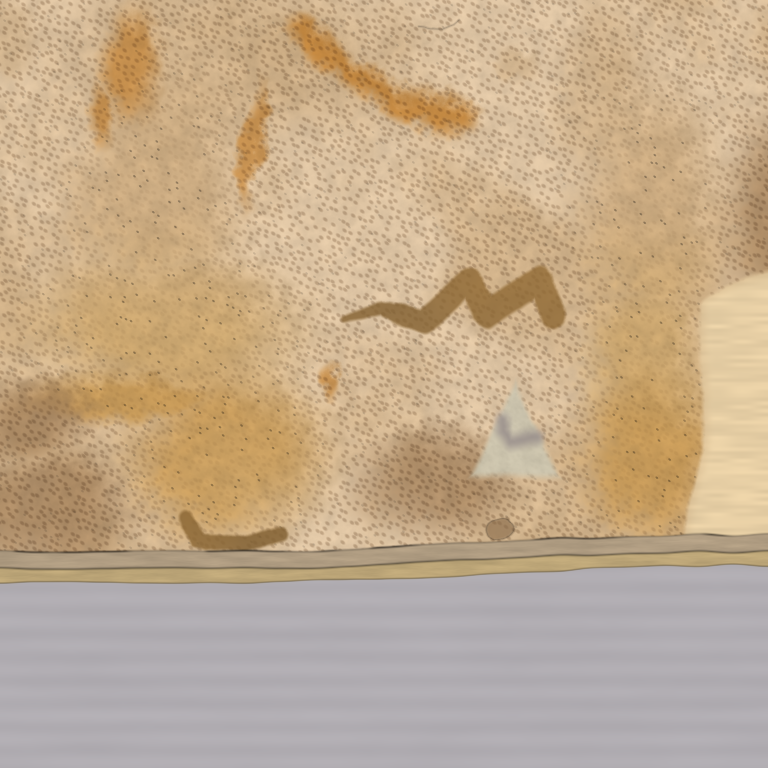
Give the GLSL for this texture, as a Shadertoy shader.

```glsl
#define PALE vec3(.875, .775, .645)
#define TAN vec3(.79, .66, .49)
#define OCHRE vec3(.79, .64, .41)
#define GOLD vec3(.76, .55, .25)
#define BROWN vec3(.6, .46, .31)
#define INK vec3(.49, .36, .18)
#define CREAM vec3(.905, .81, .645)
#define CLOTH vec3(.69, .675, .695)
#define PORE_CELLS 105.
#define CLOTH_BANDS 33.
#define RAGGED .055

float hash(vec2 p) {
    vec3 q = fract(p.xyx * .1031);
    q += dot(q, q.yzx + 33.33);
    return fract((q.x + q.y) * q.z);
}
float noise(vec2 p) {
    vec2 i = floor(p), f = fract(p);
    f *= f * (3. - 2. * f);
    return mix(mix(hash(i), hash(i + vec2(1, 0)), f.x),
               mix(hash(i + vec2(0, 1)), hash(i + 1.), f.x), f.y);
}
float fbm(vec2 p) {
    float sum = 0., amp = .5;
    for (int i = 0; i < 5; i++, amp *= .5) {
        sum += amp * noise(p);
        p = mat2(1.6, 1.2, -1.2, 1.6) * p + 17.3;
    }
    return sum;
}
float within(float d, float soft) { return 1. - smoothstep(-soft, soft, d); }

// Union of soft ellipses: centre in xy, radii in zw
float blotches(vec2 p, vec4 e[4]) {
    float m = 0.;
    for (int i = 0; i < 4; i++)
        m = max(m, 1. - smoothstep(.4, 1.35, length((p - e[i].xy) / e[i].zw)));
    return m;
}
// Distance to a four-point polyline
float stroke(vec2 p, vec2 a[4]) {
    float m = 1.;
    for (int i = 0; i < 3; i++) {
        vec2 d = a[i + 1] - a[i], q = p - a[i];
        m = min(m, length(q - d * clamp(dot(q, d) / dot(d, d), 0., 1.)));
    }
    return m;
}
// Jittered slanted specks; density is the share of cells holding one
float pores(vec2 p, float density, float size) {
    vec2 q = mat2(.93, .36, -.36, .93) * p * PORE_CELLS;
    float m = 0.;
    for (int i = 0; i < 9; i++) {
        vec2 c = floor(q) + vec2(i % 3 - 1, i / 3 - 1);
        vec2 d = q - c - .2 - .6 * vec2(hash(c), hash(c + 71.7));
        float r = length(vec2(d.x + .35 * d.y, d.y * 1.35)) / size;
        m = max(m, step(hash(c + 37.9), density) * (1. - smoothstep(.3, 1.2, r)));
    }
    return m;
}

vec3 hide(vec2 p) {
    float cloud = fbm(p * 6. + 4.), fine = fbm(p * 70.);
    vec2 w = p + RAGGED * (vec2(fbm(p * 11.), fbm(p * 11. + 40.)) - .48) + .02 * (fine - .48);
    vec2 v = mix(p, w, .22);

    // Worn areas, rust and soiling
    float worn = blotches(w, vec4[4](vec4(.21, .75, .12, .16), vec4(.22, .58, .18, .1),
        vec4(.85, .72, .09, .17), vec4(.85, .53, .08, .13)));
    float gold = blotches(w, vec4[4](vec4(.3, .41, .13, .11), vec4(.85, .4, .09, .1),
        vec4(.17, .48, .14, .03), vec4(.87, .43, .06, .04)));
    float rust = blotches(w, vec4[4](vec4(.175, .925, .04, .065), vec4(.13, .86, .02, .04),
        vec4(.44, .51, .014, .022), vec4(.335, .81, .013, .07)));
    float soil = blotches(w, vec4[4](vec4(.04, .45, .08, .055), vec4(.06, .34, .12, .07),
        vec4(.57, .37, .1, .07), vec4(1.02, .72, .07, .13)));
    float faint = blotches(w, vec4[4](vec4(.665, .915, .025, .022), vec4(.77, .87, .06, .1),
        vec4(.3, .92, .25, .11), vec4(0, .95, .035, .05)));
    float streak = stroke(w, vec2[4](vec2(.39, .96), vec2(.45, .91), vec2(.51, .865), vec2(.605, .842)));
    rust = max(.7 * rust, .85 * within(streak - .016, .015));
    float smoothed = max(worn, gold);
    vec3 col = mix(PALE, TAN, smoothstep(.38, .72, cloud) * .65);
    col = mix(col, TAN * .97, .5 * faint);
    col = mix(col, mix(OCHRE, TAN, smoothstep(.55, .75, p.y)), worn * .85);
    col = mix(col, mix(OCHRE, GOLD, .15 + .6 * cloud), gold * .9);
    col = mix(col, vec3(.75, .5, .2), rust);
    col = mix(col, BROWN, soil * .65);

    // Pebbled grain, giving way to sparse follicles
    col *= 1. - pores(p, .85, .42) * vec3(.16, .19, .22) * (1. - .75 * smoothed);
    col *= 1. - pores(p + 3., .16, .25) * (.12 + .18 * smoothed);
    col *= .92 + .16 * fine;

    // Wavy dark stroke and hooked stain
    float ink = min(
        stroke(v, vec2[4](vec2(.45, .585), vec2(.495, .6), vec2(.55, .582), vec2(.612, .634))),
        stroke(v, vec2[4](vec2(.612, .634), vec2(.634, .59), vec2(.703, .636), vec2(.721, .589))));
    ink -= .004 + .012 * smoothstep(.44, .56, p.x);
    ink = min(ink, stroke(v, vec2[4](vec2(.243, .327), vec2(.258, .297), vec2(.32, .293), vec2(.365, .306))) - .01);
    col = mix(col, INK * (.9 + .35 * cloud), .8 * within(ink, .003));

    // Bleached spot with a grey core
    vec2 s = v - vec2(.671, .428);
    float bleach = max(abs(s.x) * 1.25 + s.y * .6 - .044, -s.y - .047);
    col = mix(col, vec3(.79, .765, .68) * (.94 + .12 * fine), .92 * within(bleach, .007));
    float core = stroke(s, vec2[4](vec2(-.016, .027), vec2(-.015, .01), vec2(-.006, -.002), vec2(.028, .003)));
    col = mix(col, vec3(.59, .55, .54), .8 * within(core - .008, .009));

    // Crack and knot
    float crack = stroke(v, vec2[4](vec2(.545, .964), vec2(.575, .961), vec2(.59, .967), vec2(.598, .975)));
    float knot = length((v - vec2(.651, .309)) * vec2(1, 1.25)) - .018;
    col = mix(col, BROWN * .85, .6 * within(knot, .004));
    col *= 1. - .45 * within(min(abs(knot), crack), .003);

    // Exposed cream layer
    float top = .595 + .052 * sqrt(clamp((p.x - .91) / .09, 0., 1.));
    float layer = max(v.y - top, mix(.89, .914, smoothstep(.29, .42, p.y)) - v.x);
    vec3 cream = CREAM * (.96 + .08 * noise(p * vec2(30, 200)));
    cream = mix(cream, TAN, .45 * within(abs(layer) - .004, .012));
    return mix(col, cream, within(layer, .004));
}

void mainImage(out vec4 fragColor, in vec2 fragCoord) {
    vec2 p = fragCoord / iResolution.xy;
    float soft = 1. / iResolution.y, wobble = .004 * noise(vec2(p.x * 22., 3)) - .002;
    float base = .241 + .022 * smoothstep(.3, .95, p.x) - wobble, lip = base + .041 + 2. * wobble;
    float seam = mix(base, lip, .46) + wobble;
    // Banded cloth, then the two-layered board edge
    vec3 col = CLOTH + .011 * sin(6.2832 * CLOTH_BANDS * p.y) + .025 * (fbm(p * vec2(9, 30)) - .48);
    vec3 board = mix(vec3(.69, .615, .51), vec3(.74, .65, .47), within(p.y - seam, soft));
    board *= .91 + .18 * fbm(p * vec2(25, 180));
    board *= 1. - .45 * within(min(abs(p.y - seam), abs(p.y - base)) - .001, .002);
    col = mix(board, col, within(p.y - base, soft));
    col = mix(hide(p), col, within(p.y - lip, soft));
    float grime = smoothstep(.35, .7, noise(vec2(p.x * 28., 8)));
    col *= 1. - (.25 + .4 * grime) * within(abs(p.y - lip) - .001, .002);
    fragColor = vec4(col, 1);
}
```
